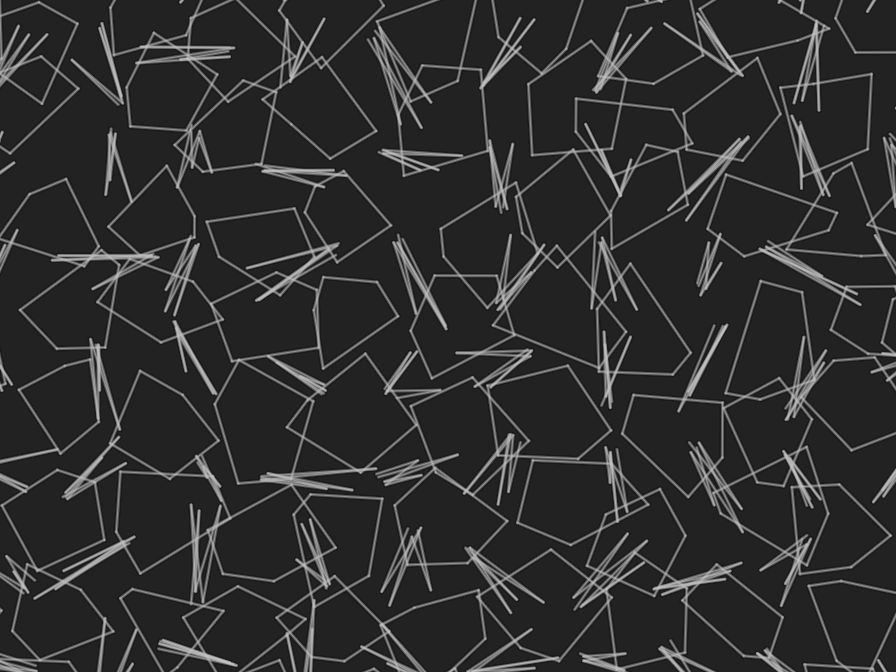
Write a Shadertoy shader that draws this pattern.

```glsl
const vec3 GROUND = vec3(0.132);
const vec3 LINE = vec3(0.76);
const float LINE_ALPHA = 0.72;      // opacity on the line axis
const float LINE_RADIUS = 0.0030;   // all widths in canvas heights
const float HALO_RADIUS = 0.0046;
const float HALO_DEPTH = 0.031;
const float HALO_SOFTNESS = 0.0003;
const float CELL = 0.15;
const int RING_SIDES = 5;
const float RING_DRIFT = 0.5;       // remaining lengths in cells
const float RING_MIN = 0.36;
const float RING_MAX = 0.70;
const int FAN_LINES = 6;
const float FAN_DRIFT = 0.24;
const float FAN_MIN = 0.22;
const float FAN_MAX = 0.45;
const float FAN_TIGHT = 0.14;
const float FAN_WIDE = 0.50;
const float TAU = 6.2832;

// Integer hash giving two values from 0 to 1
vec2 hash2(vec2 cell, int key) {
    uvec3 v = uvec3(ivec3(ivec2(cell) + 64, key));
    v = v * 1664525u + 1013904223u;
    v.x += v.y * v.z; v.y += v.z * v.x; v.z += v.x * v.y;
    v ^= v >> 16u;
    v.x += v.y * v.z; v.y += v.z * v.x; v.z += v.x * v.y;
    return vec2(v.xy >> 8u) / 16777216.0;
}

float segmentDistance(vec2 p, vec2 a, vec2 b) {
    vec2 ab = b - a, ap = p - a;
    float t = clamp(dot(ap, ab) / max(dot(ab, ab), 1e-5), 0.0, 1.0);
    return length(ap - ab * t);
}

vec2 direction(float turn) {
    return vec2(cos(TAU * turn), sin(TAU * turn));
}

// Irregular polygon around the middle of a cell
vec2 ringVertex(vec2 cell, int i) {
    int corner = i % RING_SIDES;
    vec2 h = hash2(cell, 10 + corner);
    vec2 centre = cell + 0.5 + (hash2(cell, 1) - 0.5) * RING_DRIFT;
    float turn = (float(corner) + 0.85 * h.x) / float(RING_SIDES);
    return centre + direction(turn + hash2(cell, 2).x) * mix(RING_MIN, RING_MAX, h.y);
}

// Zigzag around a cell corner, narrow at one end and wide at the other
vec2 fanVertex(vec2 cell, int i) {
    bool wideEnd = i % 2 == 1;
    vec2 centre = cell + (hash2(cell, 3) - 0.5) * FAN_DRIFT;
    vec2 shape = hash2(cell, 4);
    vec2 axis = direction(shape.x) * mix(FAN_MIN, FAN_MAX, shape.y);
    vec2 scatter = (hash2(cell, 30 + i) - 0.5) * (wideEnd ? FAN_WIDE : FAN_TIGHT);
    return centre + (wideEnd ? axis : -axis) + scatter;
}

// x: light left through the lines, y: distance to the nearest line
void addLine(inout vec2 ink, vec2 p, vec2 a, vec2 b) {
    float d = segmentDistance(p, a, b) * CELL;
    ink.x *= 1.0 - LINE_ALPHA * max(1.0 - d / LINE_RADIUS, 0.0);
    ink.y = min(ink.y, d);
}

void mainImage(out vec4 fragColor, in vec2 fragCoord) {
    vec2 p = fragCoord / iResolution.y / CELL;
    vec2 home = floor(p);
    vec2 ink = vec2(1.0);

    // Gather the lines of the surrounding cells
    for (int y = -1; y <= 1; y++)
    for (int x = -1; x <= 1; x++) {
        vec2 cell = home + vec2(x, y);
        vec2 a = ringVertex(cell, 0);
        for (int i = 1; i <= RING_SIDES; i++) {
            vec2 b = ringVertex(cell, i);
            addLine(ink, p, a, b);
            a = b;
        }
        a = fanVertex(cell, 0);
        for (int i = 1; i <= FAN_LINES; i++) {
            vec2 b = fanVertex(cell, i);
            addLine(ink, p, a, b);
            a = b;
        }
    }

    // Thin dark halo beside each line
    float halo = smoothstep(LINE_RADIUS - HALO_SOFTNESS, LINE_RADIUS, ink.y)
        * (1.0 - smoothstep(HALO_RADIUS - HALO_SOFTNESS, HALO_RADIUS + HALO_SOFTNESS, ink.y));
    vec3 ground = GROUND - HALO_DEPTH * halo;
    fragColor = vec4(mix(LINE, ground, ink.x), 1.0);
}
```
